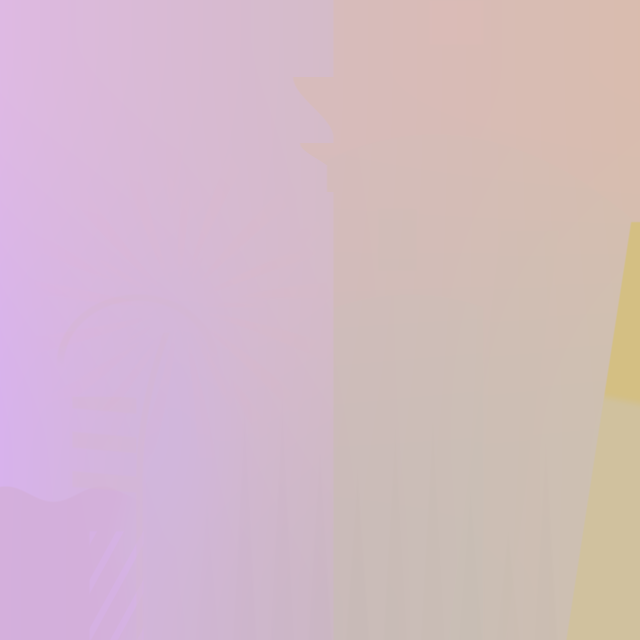
Give the GLSL for this background, as a three.js fragment shader.

```glsl
// Pale lilac-to-sand wash split by a notched vertical seam, with a slanted
// yellow strip at the right. Gradients fill the panels; distance functions
// and layered sines draw the faint leaves, bands, facets and spikes.
#define SEAM_X 0.521
#define SOFT 0.0018
#define LEAF_STRENGTH 0.45
#define FACET_STRENGTH 0.008
#define SPIKE_COUNT 17.0
#define BAND_COUNT 26.0
#define LILAC_HEIGHT 0.29

varying vec2 vUv;

const vec3 LILAC_TOP = vec3(0.872, 0.725, 0.892);
const vec3 LILAC_GLOW = vec3(0.846, 0.698, 0.928);
const vec3 ORCHID = vec3(0.827, 0.685, 0.852);
const vec3 MAUVE_TOP = vec3(0.832, 0.733, 0.785);
const vec3 MAUVE_LOW = vec3(0.800, 0.720, 0.768);
const vec3 ROSE_TOP = vec3(0.844, 0.732, 0.733);
const vec3 ROSE_LOW = vec3(0.806, 0.727, 0.724);
const vec3 SAND_TOP = vec3(0.850, 0.738, 0.684);
const vec3 SAND_LOW = vec3(0.812, 0.752, 0.690);
const vec3 PERIWINKLE = vec3(0.815, 0.712, 0.875);
const vec3 PETAL = vec3(0.833, 0.715, 0.820);
const vec3 GOLD = vec3(0.830, 0.748, 0.515);
const vec3 STRAW = vec3(0.815, 0.757, 0.618);

// 1 where d is negative, with a soft edge.
float inside(float d) { return 1.0 - smoothstep(-SOFT, SOFT, d); }

float hash(float n) { return fract(sin(n * 12.99) * 4375.85); }

float boxDistance(vec2 p, vec2 center, vec2 halfSize) {
  vec2 q = abs(p - center) - halfSize;
  return max(q.x, q.y);
}

// Seam position at height y, cut by two teeth pointing left.
float seamAt(float y) {
  float upper = smoothstep(0.785, 0.88, y) * 0.063 * (1.0 - step(0.88, y));
  float lower = smoothstep(0.728, 0.776, y) * 0.052 * (1.0 - step(0.776, y));
  float ledge = 0.010 * step(0.70, y) * (1.0 - step(0.74, y));
  return SEAM_X - max(max(upper, lower), ledge);
}

vec3 leftPanel(vec2 p) {
  vec3 rim = mix(LILAC_GLOW, LILAC_TOP, smoothstep(LILAC_HEIGHT, 0.95, p.y));
  vec3 mauve = mix(MAUVE_LOW, MAUVE_TOP, smoothstep(0.0, 0.65, p.y));
  vec3 color = mix(rim, mauve, pow(clamp(p.x / SEAM_X, 0.0, 1.0), 0.8));

  // Cool haze around the stem.
  vec2 haze = (p - vec2(0.26, 0.32)) / vec2(0.09, 0.22);
  color = mix(color, PERIWINKLE, 0.6 * exp(-dot(haze, haze)));

  // Orchid corner with a ragged top and right side.
  float top = 0.228 + 0.012 * sin(p.x * 42.0 + 1.2);
  float side = 0.218 + 0.010 * sin(p.y * 31.0);
  float corner = inside(p.y - top) * (1.0 - smoothstep(side - 0.06, side + 0.01, p.x));
  color = mix(color, ORCHID, 0.85 * corner);

  // Curved bands beside the stem and slanted streaks at its foot.
  float bands = smoothstep(0.1, 0.5, sin(p.y * BAND_COUNT * 6.283 / 1.6 + 9.0 * p.x));
  float bandArea = inside(boxDistance(p, vec2(0.163, 0.30), vec2(0.050, 0.08)));
  color = mix(color, PETAL, LEAF_STRENGTH * bands * bandArea);
  float streaks = smoothstep(0.45, 0.8, sin((p.x - 0.55 * p.y) * 150.0));
  float streakArea = inside(boxDistance(p, vec2(0.182, 0.085), vec2(0.042, 0.085)));
  color = mix(color, LILAC_GLOW, LEAF_STRENGTH * streaks * streakArea);

  // Arched leaf and narrow stem.
  float arch = abs(length((p - vec2(0.215, 0.43)) / vec2(1.15, 1.0)) - 0.105) - 0.005;
  float archArea = smoothstep(0.42, 0.46, p.y);
  float stem = abs(p.x - 0.218 - 0.8 * pow(max(p.y - 0.25, 0.0), 2.0)) - 0.005;
  color = mix(color, PETAL, LEAF_STRENGTH * inside(arch) * archArea);
  color = mix(color, PETAL, LEAF_STRENGTH * inside(stem) * inside(p.y - 0.48));

  // Fronds fan out from the top of the stem.
  vec2 ray = p - vec2(0.28, 0.52);
  float angle = atan(ray.y, ray.x);
  float fan = sin(angle * 17.0) + 0.6 * sin(angle * 29.0 + 18.0 * length(ray));
  float reach = smoothstep(0.03, 0.10, length(ray)) * (1.0 - smoothstep(0.16, 0.27, length(ray)));
  return color + vec3(0.006, -0.002, -0.006) * smoothstep(0.3, 0.8, fan) * reach;
}

vec3 rightPanel(vec2 p) {
  float across = clamp((p.x - SEAM_X) / (1.0 - SEAM_X), 0.0, 1.0);
  vec3 rose = mix(ROSE_LOW, ROSE_TOP, smoothstep(0.05, 0.9, p.y));
  vec3 sand = mix(SAND_LOW, SAND_TOP, smoothstep(0.25, 0.9, p.y));
  vec3 color = mix(rose, sand, across);

  // Two broad arcs step toward grey.
  float arcs = inside(p.y - 0.79 + 1.4 * pow(p.x - 0.68, 2.0))
             + inside(p.y - 0.54 + 1.5 * pow(p.x - 0.64, 2.0)) * inside(p.x - 0.755);
  color += vec3(-0.008, 0.003, 0.001) * arcs;

  // Upright and leaning facets.
  float facets = inside(boxDistance(p, vec2(0.621, 0.625), vec2(0.030, 0.048)))
               - inside(boxDistance(p, vec2(0.713, 0.965), vec2(0.042, 0.035)));
  float lean = p.x - 0.70 - 0.13 * p.y;
  facets += inside(-lean) * inside(lean - 0.09) * inside(p.y - 0.64) * 0.5;
  return color - FACET_STRENGTH * vec3(0.9, -0.2, 0.3) * facets;
}

// Tapered slivers rise from the bottom in repeated columns.
float spikes(vec2 p) {
  float column = floor(p.x * SPIKE_COUNT);
  float offset = abs(fract(p.x * SPIKE_COUNT) - 0.5) / SPIKE_COUNT;
  float height = 0.12 + 0.26 * hash(column + 3.0);
  return inside(offset - 0.018 * (1.0 - p.y / height)) * smoothstep(0.25, 0.4, p.x);
}

void main() {
  vec2 p = vUv;
  vec3 color = mix(leftPanel(p), rightPanel(p), inside(seamAt(p.y) - p.x));
  color -= 0.005 * spikes(p);

  // Slanted strip: gold above, straw below.
  float strip = inside(0.885 + 0.155 * p.y - p.x) * inside(p.y - 0.653);
  float goldPart = smoothstep(0.365, 0.385, p.y + 0.2 * (p.x - 0.97));
  vec3 stripColor = mix(STRAW, GOLD, goldPart);
  gl_FragColor = vec4(mix(color, stripColor, strip), 1.0);
}
```
